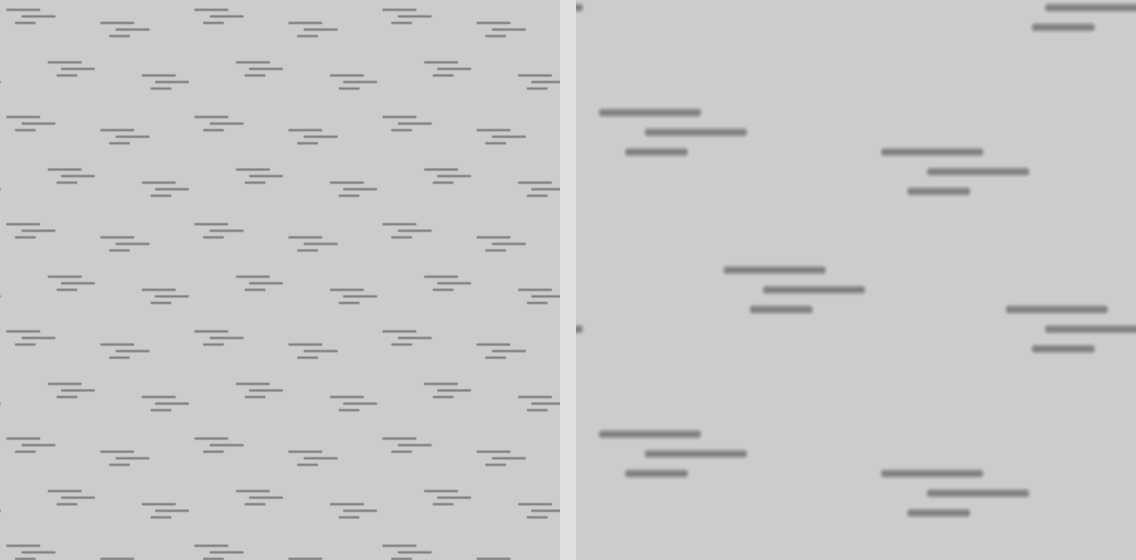
Left, the full canvas; right, a detail of the centre.
This pattern is drawn by a Shadertoy shader. Its source:

```glsl
const float CANVAS_UNITS = 256.0;          // design units down the canvas
const vec2 TILE = vec2(86.0, 49.0);
const vec3 PAPER = vec3(0.80);
const vec3 INK = vec3(0.505);

// Distance to a horizontal segment running right from start
float dashDistance(vec2 p, vec2 start, float len) {
    vec2 d = p - start;
    d.x -= clamp(d.x, 0.0, len);
    return length(d);
}

// Three staggered dashes; the middle one is shifted by midShift
float dashGroup(vec2 p, float midShift) {
    float top = dashDistance(p, vec2(0.0), 14.4);
    float middle = dashDistance(p, vec2(midShift, 3.0), 14.4);
    float bottom = dashDistance(p, vec2(4.0, 6.0), 8.4);
    return min(top, min(middle, bottom));
}

// Wrap into one tile, leaving a margin left of and above the group
vec2 repeatAround(vec2 p, vec2 tile, vec2 margin) {
    return mod(p + margin, tile) - margin;
}

// Four groups per tile: two rows, each with a lowered neighbour
float patternDistance(vec2 p, vec2 tile) {
    float nearest = 1e3;
    for (int row = 0; row < 2; row++) {
        for (int column = 0; column < 2; column++) {
            vec2 start = vec2(3.4, 4.5)
                       + float(row) * vec2(19.0, 24.0)
                       + float(column) * vec2(43.0, 6.0);
            vec2 local = repeatAround(p - start, tile, vec2(20.0, 15.0));
            nearest = min(nearest, dashGroup(local, 7.0 - float(row)));
        }
    }
    return nearest;
}

void mainImage(out vec4 fragColor, in vec2 fragCoord) {
    float unitsPerPixel = CANVAS_UNITS / iResolution.y;
    vec2 p = vec2(fragCoord.x, iResolution.y - fragCoord.y) * unitsPerPixel;

    // Soft-edged strokes, never thinner than a pixel
    float softRadius = max(1.08, unitsPerPixel);
    float ink = 1.0 - smoothstep(0.0, softRadius, patternDistance(p, TILE));
    fragColor = vec4(mix(PAPER, INK, ink), 1.0);
}
```
